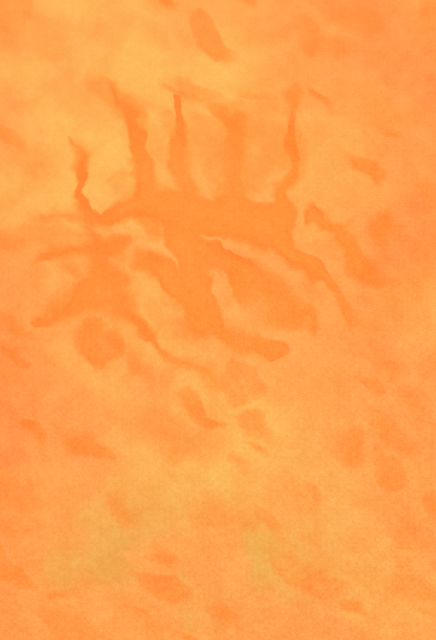
A WebGL 1 fragment shader for this texture:

```glsl
precision highp float;
// Orange watercolour wash: a branching stain spreads from the upper middle,
// with slanted dabs around it. Families of tapered limbs and scattered ellipses
// are bent by noise, then laid over yellow and coral patches with fine grain.
uniform vec2 u_resolution;

const vec3 ORANGE = vec3(1.0, 0.637, 0.318);
const vec3 YELLOW = vec3(0.995, 0.715, 0.355);
const vec3 CORAL = vec3(1.0, 0.585, 0.295);
const vec3 STAIN_LIGHT = vec3(1.0, 0.59, 0.24);
const vec3 STAIN_DEEP = vec3(1.0, 0.515, 0.2);
const vec3 OLIVE = vec3(0.87, 0.66, 0.29);
const float SLANT = -0.6;

float hash(vec2 p) {
  return fract(sin(dot(p, vec2(127.1, 311.7))) * 43758.5453);
}

float noise(vec2 p) {
  vec2 i = floor(p);
  vec2 f = fract(p);
  f = f * f * (3.0 - 2.0 * f);
  float low = mix(hash(i), hash(i + vec2(1.0, 0.0)), f.x);
  float high = mix(hash(i + vec2(0.0, 1.0)), hash(i + 1.0), f.x);
  return mix(low, high, f.y);
}

float fbm(vec2 p) {
  float sum = 0.0;
  float gain = 0.5;
  for (int i = 0; i < 4; i++) {
    sum += gain * noise(p);
    p = mat2(1.6, 1.2, -1.2, 1.6) * p + 7.3;
    gain *= 0.5;
  }
  return sum / 0.9375;
}

vec2 rotate(vec2 p, float a) {
  return vec2(cos(a) * p.x - sin(a) * p.y, sin(a) * p.x + cos(a) * p.y);
}

vec2 bend(vec2 p, float scale, float amount) {
  return p + amount * (vec2(fbm(p * scale), fbm(p * scale + 31.7)) - 0.5);
}

// Soft falloff of a light patch around a centre.
float patchMask(vec2 p, vec2 centre, vec2 size) {
  vec2 q = (p - centre) / size;
  return exp(-dot(q, q));
}

float limb(vec2 p, vec2 root, vec2 tip, float rootWidth, float tipWidth) {
  vec2 axis = tip - root;
  float h = clamp(dot(p - root, axis) / dot(axis, axis), 0.0, 1.0);
  return length(p - root - axis * h) - mix(rootWidth, tipWidth, h);
}

// A connected core with limbs fanning up, left and down to the right.
float branchDistance(vec2 p) {
  float d = limb(p, vec2(0.4, 0.65), vec2(0.17, 0.66), 0.045, 0.02);
  d = min(d, limb(p, vec2(0.15, 0.65), vec2(0.15, 0.54), 0.012, 0.014));
  d = min(d, limb(p, vec2(0.29, 0.65), vec2(0.3, 0.5), 0.032, 0.014));
  for (int i = 0; i < 5; i++) {
    float k = float(i);
    float lift = 0.12 + 0.1 * hash(vec2(k, 3.0));
    vec2 upRoot = vec2(0.16 + 0.065 * k, 0.66);
    d = min(d, limb(p, upRoot, upRoot + vec2(0.022 * k - 0.06, lift), 0.02, 0.012));
    vec2 downRoot = vec2(0.15 + 0.08 * k, 0.535 + 0.036 * k);
    vec2 reach = vec2(0.19, -0.125) * (1.0 - 0.08 * k);
    d = min(d, limb(p, downRoot, downRoot + reach, 0.024, 0.008));
    float row = min(k, 2.0);
    vec2 leftRoot = vec2(0.18, 0.665 - 0.06 * row);
    d = min(d, limb(p, leftRoot, leftRoot - vec2(0.1 + 0.01 * row, 0.02 * row - 0.01), 0.016, 0.009));
  }
  return d;
}

// Slanted dabs, one at most per cell, each with its own softness.
float dabs(vec2 p, vec2 cell, float share) {
  vec2 q = rotate(p, -SLANT) / cell;
  float cover = 0.0;
  for (int y = -1; y <= 1; y++) {
    for (int x = -1; x <= 1; x++) {
      vec2 id = floor(q) + vec2(float(x), float(y));
      vec2 r = q - id - 0.25 - 0.5 * vec2(hash(id), hash(id + 17.0));
      float size = mix(0.25, 0.55, hash(id + 41.0));
      float soft = mix(0.1, 0.4, hash(id + 63.0));
      float dab = 1.0 - smoothstep(size - soft, size + 0.05, length(r));
      cover = max(cover, dab * step(hash(id + 85.0), share) * mix(0.5, 1.0, hash(id + 97.0)));
    }
  }
  return cover;
}

void main() {
  vec2 uv = gl_FragCoord.xy / u_resolution;
  vec2 p = gl_FragCoord.xy / u_resolution.y;
  float wash = fbm(bend(rotate(p, -SLANT) * vec2(5.0, 11.0), 0.7, 1.6));
  float cloud = fbm(p * 9.0 + 4.0);
  float mottle = fbm(bend(p, 12.0, 0.06) * 38.0) - 0.5;

  // Ground: yellow light and coral margins
  float light = patchMask(uv, vec2(0.3, 0.82), vec2(0.34, 0.26))
    + 0.75 * patchMask(uv, vec2(0.53, 0.25), vec2(0.17, 0.22))
    + 0.9 * patchMask(uv, vec2(0.97, 0.04), vec2(0.15, 0.05));
  float margin = max(1.0 - smoothstep(0.0, 0.13, uv.x), smoothstep(0.7, 1.0, uv.x) * 0.7);
  vec3 colour = mix(ORANGE, CORAL, clamp(smoothstep(0.4, 0.7, wash) * 0.6 + margin * 0.5, 0.0, 1.0));
  float glow = light * (0.15 + 1.2 * cloud) + 0.35 * smoothstep(0.5, 0.75, cloud);
  colour = mix(colour, YELLOW, clamp(glow, 0.0, 1.0));
  float olive = patchMask(uv, vec2(0.4, 0.12), vec2(0.26, 0.09));
  colour = mix(colour, OLIVE, olive * smoothstep(0.4, 0.7, cloud) * 0.6);

  // Broad faint dabs, small clear dabs, then the stain with its deeper rim
  vec2 bent = bend(bend(p, 9.0, 0.07), 26.0, 0.035);
  float spots = max(0.6 * dabs(bent + 3.0, vec2(0.15, 0.075), 0.35), dabs(bent, vec2(0.1, 0.045), 0.4));
  colour = mix(colour, mix(STAIN_LIGHT, STAIN_DEEP, 0.3 + 0.6 * wash), spots * 0.75);
  float d = branchDistance(bent) + 0.04 * (cloud - 0.5);
  float blur = mix(0.003, 0.016, smoothstep(0.35, 0.65, fbm(p * 14.0 + 50.0)));
  float stain = 1.0 - smoothstep(-blur, blur, d);
  float rim = smoothstep(-0.022, -0.003, d);
  float depth = clamp(0.35 * rim + smoothstep(0.3, 0.65, wash) * 0.6 + mottle, 0.0, 1.0);
  colour = mix(colour, mix(STAIN_LIGHT, STAIN_DEEP, depth), stain * mix(0.8, 1.0, cloud));

  // Pigment mottling and paper grain, stronger low and to the right
  float grain = noise(p * 450.0) + 0.7 * noise(p * 210.0 + 9.0) - 0.85;
  float grainAmount = mix(0.02, 0.05, clamp(0.8 - uv.y + 0.3 * uv.x, 0.0, 1.0));
  colour += vec3(0.15, 1.0, 1.0) * (grain * grainAmount + 0.07 * mottle);
  gl_FragColor = vec4(clamp(colour, 0.0, 1.0), 1.0);
}
```
